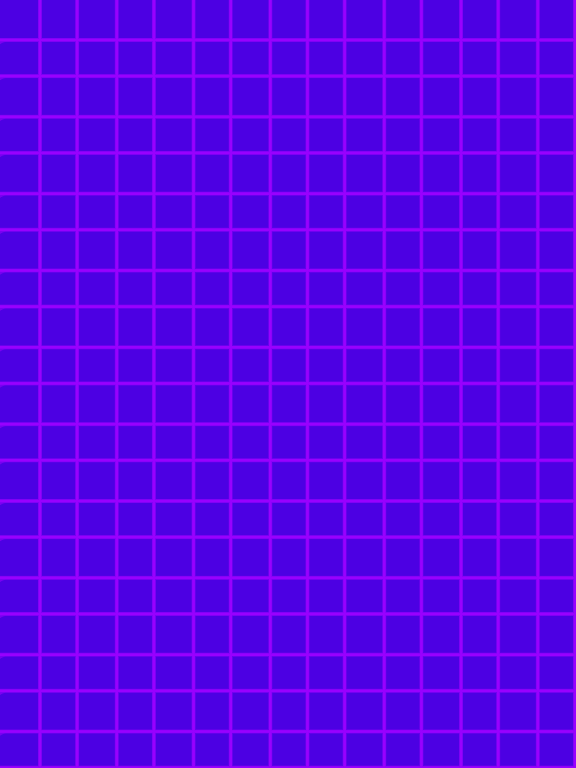
A WebGL 2 fragment shader for this pattern:

```glsl
#version 300 es
precision highp float;
// Violet grid on deep blue: 15 upright and 20 level lines, unevenly spaced.
// Columns snap to a coarse step, rows alternate between a short and a tall gap;
// each line is a bright core inside a dimmer rim, with worn corners at the left.

uniform vec2 u_resolution;
out vec4 fragColor;

// Distance to the nearest upright line; positions snap to whole coarse steps.
float columnDistance(float x) {
  float d = 1.0;
  for (int i = 0; i < 15; i++) {
    float snapped = floor(15.45 * float(i) + 0.35);
    d = min(d, abs(x - 0.0694 - 0.0043 * snapped));
  }
  return d;
}

// Distance to the nearest level line; flare thickens its lower side.
float rowDistance(float y, float flare) {
  float d = 1.0;
  for (int i = 0; i < 20; i++) {
    float line = 0.0694 + 0.1334 * float(i / 2) + 0.0627 * float(i % 2);
    float offset = y - line;
    d = min(d, offset > 0.0 ? max(offset - flare, 0.0) : -offset);
  }
  return d;
}

// Antialiased coverage of a band around a line.
float band(float d, float halfWidth, float pixel) {
  return clamp(0.5 + (halfWidth - d) / pixel, 0.0, 1.0);
}

void main() {
  // Canvas width is 1, y runs down from the top edge.
  float pixel = 1.0 / u_resolution.x;
  vec2 p = vec2(gl_FragCoord.x, u_resolution.y - gl_FragCoord.y) * pixel;

  // Small rounded corners where the rows meet the left edge.
  float corner = max(1.0 - p.x / 0.011, 0.0);
  float across = columnDistance(p.x);
  float rim = min(across, rowDistance(p.y, 0.004 * corner * corner));
  float core = min(across, rowDistance(p.y, 0.0));

  vec3 ground = vec3(0.30, 0.0, 0.89);
  vec3 rimViolet = vec3(0.47, 0.0, 0.95);
  vec3 coreViolet = vec3(0.60, 0.0, 1.0);
  vec3 color = mix(ground, rimViolet, band(rim, 0.0034, pixel));
  color = mix(color, coreViolet, band(core, 0.0023, pixel));
  fragColor = vec4(color, 1.0);
}
```
